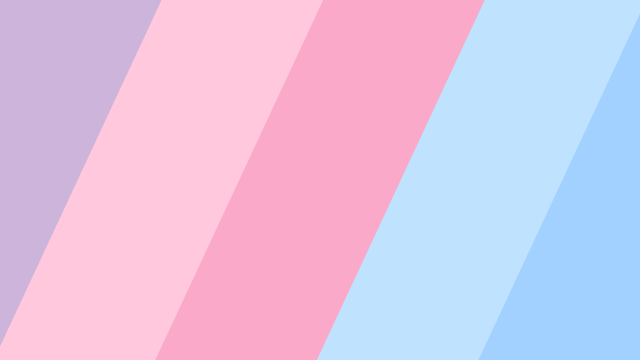
This background is drawn by a WebGL 2 fragment shader. Its source:

```glsl
#version 300 es
precision highp float;
// Five flat pastel stripes, leaning 25 degrees to the right.
// The canvas is projected onto the stripe normal, the full span is cut
// into five equal bands, and each band is laid over the one before it.

uniform vec2 u_resolution;
out vec4 fragColor;

const int STRIPES = 5;
const vec3 STRIPE_COLORS[STRIPES] = vec3[](
    vec3(0.800, 0.706, 0.859),  // lilac
    vec3(1.000, 0.784, 0.867),  // pale pink
    vec3(0.980, 0.667, 0.784),  // pink
    vec3(0.749, 0.886, 1.000),  // pale blue
    vec3(0.635, 0.820, 1.000)   // sky blue
);

void main() {
    // Centred coordinates in units of the canvas height
    vec2 p = (gl_FragCoord.xy - 0.5 * u_resolution) / u_resolution.y;
    float aspect = u_resolution.x / u_resolution.y;

    // Position across the stripes: 0 at the top left, 5 at the bottom right
    float lean = radians(25.0);
    vec2 normal = vec2(cos(lean), -sin(lean));
    float span = dot(vec2(aspect, 1.0), abs(normal));
    float band = (dot(p, normal) / span + 0.5) * float(STRIPES);

    // Edge softness of one pixel, in band units
    float pixel = float(STRIPES) / (span * u_resolution.y);

    vec3 color = STRIPE_COLORS[0];
    for (int i = 1; i < STRIPES; i++) {
        float cover = clamp((band - float(i)) / pixel + 0.5, 0.0, 1.0);
        color = mix(color, STRIPE_COLORS[i], cover);
    }
    fragColor = vec4(color, 1.0);
}
```
